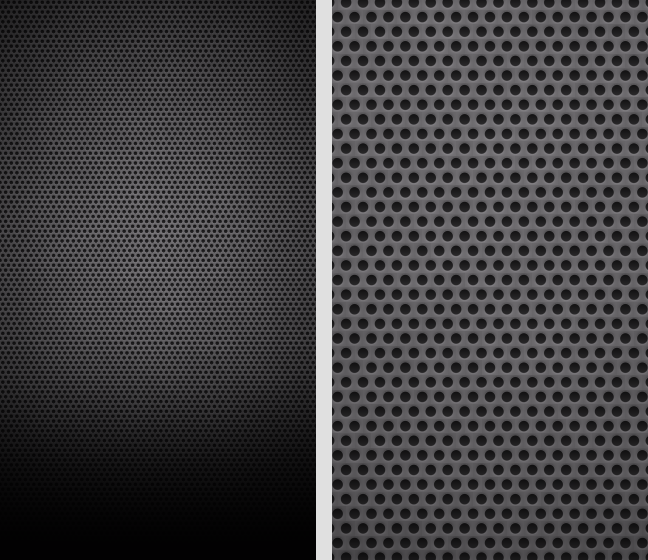
Left: the whole. Right: its middle third, enlarged.
A Shadertoy shader for this pattern:

```glsl
#define COLUMNS 56.0
#define ROWS 115.0
#define HOLE_RADIUS 0.31
#define HOLE_TONE 0.27
#define LIP_GAIN 0.20
#define WEAR 0.06
#define PEAK_LIGHT 0.42
#define LIGHT_CENTER vec2(0.50, 0.58)
#define LIGHT_FALLOFF vec2(1.9, 4.3)
#define METAL_TINT vec3(1.0, 0.985, 1.01)

float hash(vec2 id) {
    return fract(sin(dot(id, vec2(127.1, 311.7))) * 43758.5453);
}

// Wide spotlight that fades to black along the bottom
float spotlight(vec2 uv) {
    vec2 offset = uv - LIGHT_CENTER;
    float glow = exp(-dot(offset * offset, LIGHT_FALLOFF));
    return PEAK_LIGHT * glow * smoothstep(0.0, 0.4, uv.y);
}

// Relative brightness of the staggered, perforated sheet
float perforatedSheet(vec2 uv) {
    vec2 grid = uv * vec2(COLUMNS, ROWS);
    float row = floor(grid.y);
    grid.x += 0.5 * mod(row, 2.0);
    vec2 id = vec2(floor(grid.x), row);

    // Local position, measured in column pitches
    float rowPitch = (iResolution.y / ROWS) / (iResolution.x / COLUMNS);
    vec2 p = (fract(grid) - 0.5) * vec2(1.0, rowPitch);
    float edge = length(p) - HOLE_RADIUS;
    float blur = max(0.6 * COLUMNS / iResolution.x, 0.04);
    float hole = 1.0 - smoothstep(-blur, blur, edge);

    // Shadowed upper wall, paler floor and lit lower lip
    float drop = clamp(-p.y / HOLE_RADIUS, -1.0, 1.0);
    float inside = HOLE_TONE + 0.12 * drop;
    float lip = LIP_GAIN * drop * exp(-abs(edge - 0.05) * 14.0);

    // Small tonal differences between holes and across the metal
    float grain = hash(id) - 0.5;
    float cloud = sin(uv.x * 23.0 + 2.0 * sin(uv.y * 17.0)) * sin(uv.y * 31.0);
    return mix(1.0 + lip, inside, hole) * (1.0 + WEAR * (grain + 0.3 * cloud));
}

void mainImage(out vec4 fragColor, in vec2 fragCoord) {
    vec2 uv = fragCoord / iResolution.xy;
    vec3 color = METAL_TINT * spotlight(uv) * perforatedSheet(uv);
    fragColor = vec4(color + vec3(0.006, 0.004, 0.006), 1.0);
}
```
